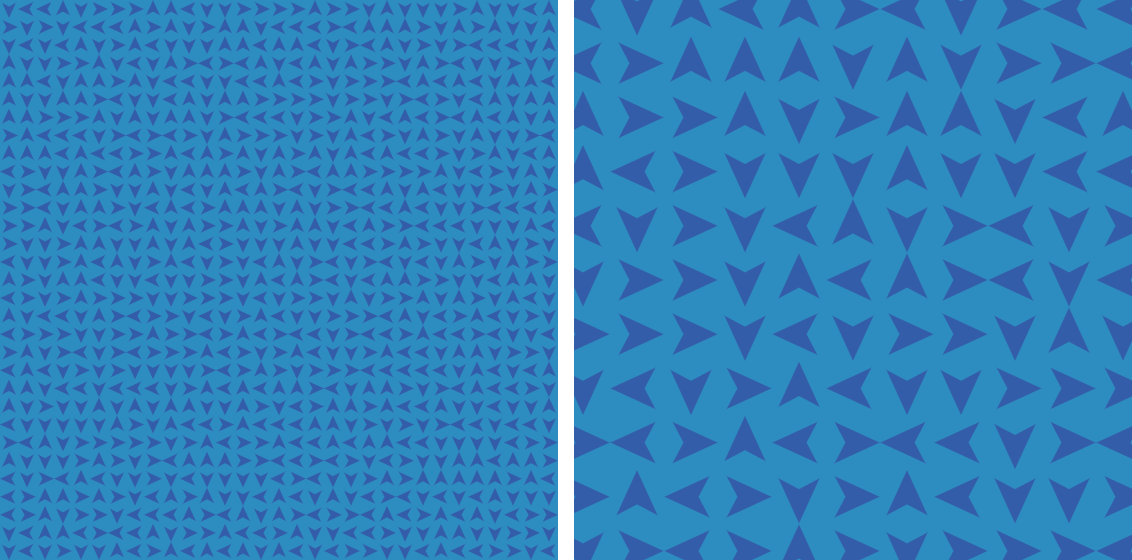
Left, the full canvas; right, a detail of the centre.
A Shadertoy shader for this pattern:

```glsl
// A square grid of notched arrowheads, each turned at random to one of four
// directions. A hash of the wrapped cell index picks the turn, and the
// arrowhead is a mirrored distance function whose tip meets the cell edge.

#define CELLS 31.0          // repeats across and down
#define TIP 0.49            // tip, in cells from the cell centre
#define BACK -0.34          // rear corners
#define NOTCH -0.14         // inner point of the rear notch
#define HALF_WIDTH 0.38     // half the span of the rear corners
#define SOFTNESS 0.75       // edge smoothing, in output pixels
#define SEED 17u
#define GROUND vec3(0.180, 0.553, 0.753)
#define ARROW vec3(0.200, 0.360, 0.663)

// Integer hash of a cell, returning a quarter turn from 0 to 3.
uint quarterTurn(uvec2 cell) {
    uint h = cell.x * 1597u + cell.y * 51749u + SEED * 7919u;
    h = (h ^ (h >> 16)) * 73244475u;
    h = (h ^ (h >> 15)) * 73244475u;
    return (h ^ (h >> 16)) >> 30;
}

// Signed distance bound to an arrowhead pointing along +x.
float arrowhead(vec2 p) {
    p.y = abs(p.y);
    vec2 sideNormal = normalize(vec2(HALF_WIDTH, TIP - BACK));
    vec2 rearNormal = normalize(vec2(-HALF_WIDTH, BACK - NOTCH));
    float side = dot(p - vec2(TIP, 0.0), sideNormal);
    float rear = dot(p - vec2(NOTCH, 0.0), rearNormal);
    return max(side, rear);
}

void mainImage(out vec4 fragColor, in vec2 fragCoord) {
    // Whole cells over the canvas, wrapping at every border.
    vec2 grid = fract(fragCoord / iResolution.xy) * CELLS;
    vec2 p = fract(grid) - 0.5;

    // Swap axes for odd turns, then flip for the opposite direction.
    uint turn = quarterTurn(uvec2(grid));
    if ((turn & 1u) == 1u) p = p.yx;
    if (turn >= 2u) p = -p;

    // Smoothed fill.
    float blur = SOFTNESS * CELLS / min(iResolution.x, iResolution.y);
    float fill = 1.0 - smoothstep(-blur, blur, arrowhead(p));
    fragColor = vec4(mix(GROUND, ARROW, fill), 1.0);
}
```
